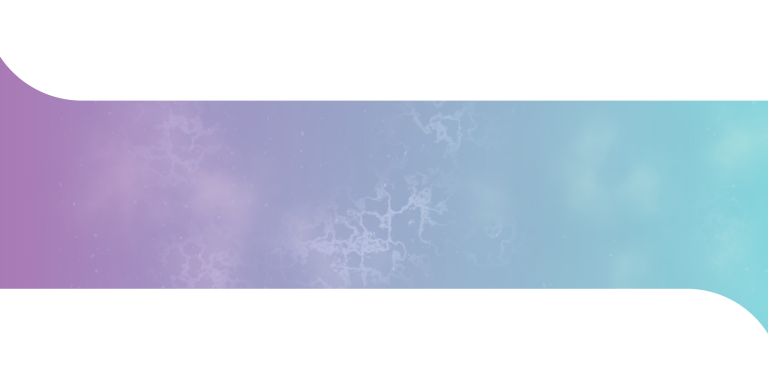
A Shadertoy shader for this background:

```glsl
// Sine hash and value noise
float hash(vec2 p) {
    return fract(sin(dot(p, vec2(127.1, 311.7))) * 43758.55);
}

float noise(vec2 p) {
    vec2 cell = floor(p), f = fract(p);
    f = f * f * (3.0 - 2.0 * f);
    float low = mix(hash(cell), hash(cell + vec2(1, 0)), f.x);
    float high = mix(hash(cell + vec2(0, 1)), hash(cell + vec2(1, 1)), f.x);
    return mix(low, high, f.y);
}

float fbm(vec2 p) {
    float sum = 0.0, amplitude = 0.5;
    for (int i = 0; i < 5; i++) {
        sum += amplitude * noise(p);
        p = mat2(1.6, 1.2, -1.2, 1.6) * p + 7.3;
        amplitude *= 0.5;
    }
    return sum;
}

// Thin bright filaments along the mid level of the noise
float filaments(vec2 p) {
    float ridge = 1.0 - abs(2.0 * fbm(p) - 0.97);
    return smoothstep(0.78, 1.0, ridge);
}

// Soft spot: xy centre, z radius, w strength
float spot(vec2 p, vec4 s) {
    vec2 d = (p - s.xy) / s.z;
    return s.w * exp(-dot(d, d));
}

// Quadrant with a rounded corner; q points from the arc centre outward
float roundedQuadrant(vec2 q, float radius) {
    return length(max(q, 0.0)) + min(max(q.x, q.y), 0.0) - radius;
}

// Scattered flecks, at most one per grid cell
float flecks(vec2 p, float size, float density) {
    vec2 cell = floor(p / size);
    float seed = hash(cell + 3.7);
    vec2 centre = 0.3 + 0.4 * vec2(hash(cell + 11.3), hash(cell + 23.9));
    float angle = 6.283 * hash(cell + 41.1);
    vec2 d = fract(p / size) - centre;
    d = mat2(cos(angle), sin(angle), -sin(angle), cos(angle)) * d;
    float radius = mix(0.07, 0.2, hash(cell + 57.3));
    float shape = smoothstep(radius, radius * 0.4, length(d * vec2(1.0, 1.6)));
    return shape * step(seed, density) * mix(0.4, 1.0, hash(cell + 71.7));
}

// Horizontal run from violet to aqua
vec3 bandColor(float x) {
    const vec3 stops[5] = vec3[5](
        vec3(0.665, 0.475, 0.710), vec3(0.625, 0.580, 0.765),
        vec3(0.600, 0.660, 0.790), vec3(0.575, 0.745, 0.820),
        vec3(0.520, 0.835, 0.865));
    float t = clamp(x * 2.0, 0.0, 3.999);
    int i = int(t);
    return mix(stops[i], stops[i + 1], fract(t));
}

const vec4 CLOUDS[12] = vec4[12](
    vec4(0.30, 0.53, 0.09, 0.9), vec4(0.56, 0.51, 0.11, 1.0),
    vec4(0.43, 0.66, 0.10, 0.6), vec4(0.53, 0.31, 0.10, 0.7),
    vec4(0.87, 0.31, 0.10, 0.8), vec4(0.77, 0.40, 0.05, 0.6),
    vec4(1.27, 0.46, 0.06, 0.5), vec4(1.55, 0.57, 0.09, 0.8),
    vec4(1.70, 0.54, 0.05, 0.8), vec4(1.93, 0.63, 0.09, 0.9),
    vec4(1.91, 0.34, 0.09, 0.6), vec4(1.63, 0.28, 0.07, 0.6));

const vec4 LACE[8] = vec4[8](
    vec4(0.85, 0.33, 0.10, 0.8), vec4(1.06, 0.46, 0.09, 0.9),
    vec4(0.97, 0.38, 0.09, 0.8), vec4(1.17, 0.68, 0.09, 0.7),
    vec4(0.53, 0.30, 0.10, 0.6), vec4(1.29, 0.37, 0.06, 0.4),
    vec4(0.47, 0.64, 0.11, 0.5), vec4(1.89, 0.42, 0.10, 0.3));

void mainImage(out vec4 fragColor, in vec2 fragCoord) {
    vec2 p = fragCoord / iResolution.y;
    float x = 2.0 * fragCoord.x / iResolution.x;
    p.x = x;
    float pixel = 1.0 / iResolution.y;

    // Ragged coordinates for the stains
    vec2 bend = vec2(fbm(p * 9.0), fbm(p * 9.0 + 31.0)) - 0.48;
    vec2 warped = p + 0.14 * bend;

    // Clouds and lacy stains
    float cloud = 0.0, lace = 0.0;
    for (int i = 0; i < 12; i++) cloud += spot(warped, CLOUDS[i]);
    for (int i = 0; i < 8; i++) lace += spot(warped, LACE[i]);
    float hollow = spot(warped, vec4(1.64, 0.58, 0.055, 1.0));
    cloud *= (0.35 + 1.1 * fbm(p * 14.0)) * (1.0 - hollow);
    lace *= filaments(p * 28.0);

    // Flecks, thickest on the left half
    float density = smoothstep(0.10, 0.2, x) * mix(0.3, 0.04, smoothstep(0.5, 1.7, x));
    density += 0.2 * smoothstep(1.8, 1.9, x);
    float fleck = flecks(p + 0.03 * bend, 0.045, density)
                + 0.7 * flecks(p + 0.02 * bend + 5.3, 0.024, density);

    // Tint the band
    vec3 paleTint = mix(vec3(0.83, 0.72, 0.85), vec3(0.77, 0.91, 0.89), smoothstep(0.3, 1.7, x));
    vec3 laceTint = mix(vec3(0.79, 0.76, 0.91), vec3(0.76, 0.87, 0.92), smoothstep(0.5, 1.6, x));
    vec3 color = bandColor(x) + 0.025 * (fbm(p * 5.0) - 0.4) * smoothstep(0.0, 0.3, x);
    color = mix(color, paleTint, clamp(0.45 * cloud, 0.0, 0.6));
    color = mix(color, laceTint, clamp(0.6 * lace + 0.35 * fleck, 0.0, 0.7));

    // White panels above and below, each with one round corner
    float upper = roundedQuadrant(vec2(0.2135, 0.994) - p, 0.256);
    float lower = roundedQuadrant(p - vec2(1.788, -0.002), 0.25);
    float panel = 1.0 - smoothstep(-0.7 * pixel, 0.7 * pixel, min(upper, lower));
    fragColor = vec4(mix(color, vec3(1.0), panel), 1.0);
}
```
